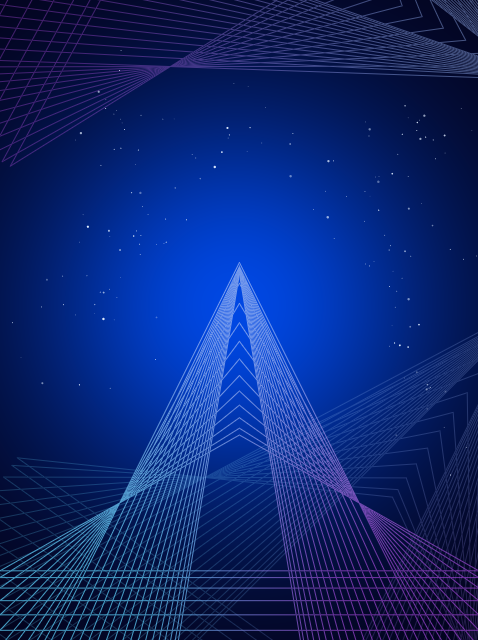
A WebGL 2 fragment shader for this background:

```glsl
#version 300 es
precision highp float;

uniform vec2 u_resolution;
out vec4 fragColor;

#define GLOW_CENTER vec2(0.368, 0.522)
#define GLOW_RADIUS 0.325
#define GLOW_BLUE vec3(0.0, 0.28, 0.89)
#define NIGHT vec3(0.012, 0.008, 0.10)
#define CYAN vec3(0.34, 0.77, 0.93)
#define VIOLET vec3(0.56, 0.24, 0.76)
#define PALE vec3(0.58, 0.69, 0.94)
#define LINE_WIDTH 0.0014
#define TRIANGLES 12
#define LEGS 17
#define STARS_PER_CLUSTER 20

const float HALF_BASE = 0.3737;
const float TOP_APEX = 0.3756;
const float LOW_APEX = 0.1061;

float hash(float n) {
    return fract(sin(n * 12.9898) * 43758.5453);
}

float segmentDistance(vec2 p, vec2 a, vec2 b) {
    vec2 pa = p - a, ba = b - a;
    return length(pa - ba * clamp(dot(pa, ba) / dot(ba, ba), 0.0, 1.0));
}

// Antialiased line that keeps its visual weight when thinner than a pixel
float stroke(float d, float pixel) {
    float halfWidth = 0.5 * max(LINE_WIDTH, pixel);
    float weight = min(1.0, LINE_WIDTH / pixel + 0.15);
    return weight * clamp((halfWidth - d) / pixel + 0.5, 0.0, 1.0);
}

// Nested triangles whose sides cross at half height, plus fans from the top apex
float spireDistance(vec2 q) {
    vec2 m = vec2(abs(q.x), q.y);
    float d = 1e3;
    for (int i = 0; i < TRIANGLES; i++) {
        float t = float(i) / float(TRIANGLES - 1);
        float apex = mix(LOW_APEX, TOP_APEX, pow(1.0 - t, 1.35));
        vec2 foot = vec2(HALF_BASE, -apex);
        d = min(d, segmentDistance(m, vec2(0.0, apex), foot));
        d = min(d, segmentDistance(m, vec2(0.0, -apex), foot));
    }
    for (int i = 0; i < LEGS; i++) {
        float t = float(i) / float(LEGS - 1);
        float reach = mix(0.122, 0.355, pow(t, 1.3));
        d = min(d, segmentDistance(m, vec2(-0.003, TOP_APEX), vec2(reach, -TOP_APEX)));
    }
    return d;
}

// Draws one spire turned clockwise by angle around its crossing level
vec3 addSpire(vec3 base, vec2 p, vec2 origin, float angle, float scale, float opacity, float pixel) {
    float c = cos(angle), s = sin(angle);
    vec2 v = p - origin;
    vec2 q = vec2(v.x * c - v.y * s, v.x * s + v.y * c) / scale;
    vec3 tint = mix(CYAN, VIOLET, smoothstep(-0.2, 0.2, q.x));
    tint = mix(tint, PALE, smoothstep(-0.15, 0.32, q.y));
    return mix(base, tint, opacity * stroke(spireDistance(q) * scale, pixel));
}

// Stars gathered loosely around a few centres
float starLight(vec2 p, float pixel) {
    vec2 centers[8] = vec2[8](
        vec2(0.18, 0.80), vec2(0.345, 0.775), vec2(0.58, 0.71), vec2(0.135, 0.51),
        vec2(0.675, 0.38), vec2(0.66, 0.80), vec2(0.62, 0.60), vec2(0.23, 0.62));
    float light = 0.0;
    for (int k = 0; k < 8; k++) {
        if (distance(p, centers[k]) > 0.15) continue;
        for (int i = 0; i < STARS_PER_CLUSTER; i++) {
            float id = float(k * STARS_PER_CLUSTER + i) + 1.0;
            float turn = 6.2832 * hash(id);
            float spread = 0.012 + 0.12 * pow(hash(id + 211.3), 1.4);
            vec2 star = centers[k] + spread * vec2(cos(turn), sin(turn));
            float size = mix(0.0005, 0.0019, pow(hash(id + 417.7), 3.0));
            float bright = mix(0.25, 1.0, hash(id + 633.1));
            float d = distance(p, star);
            light = max(light, bright * clamp((size - d) / pixel + 0.5, 0.0, 1.0));
        }
    }
    return light;
}

void main() {
    vec2 p = gl_FragCoord.xy / u_resolution.y;
    p.x *= 0.7461 * u_resolution.y / u_resolution.x;
    float pixel = 1.0 / u_resolution.y;

    // Blue glow on the night
    float r = length(p - GLOW_CENTER) / GLOW_RADIUS;
    vec3 color = mix(NIGHT, GLOW_BLUE, exp(-r * r));

    // Faint tilted spires, then stars, then the main spire
    color = addSpire(color, p, vec2(0.528, 0.105), 0.621, 1.37, 0.24, pixel);
    color = addSpire(color, p, vec2(0.388, 1.121), 2.068, 1.37, 0.46, pixel);
    color = mix(color, vec3(0.88, 0.93, 1.0), starLight(p, pixel));
    color = addSpire(color, p, vec2(HALF_BASE, 0.2142), 0.0, 1.0, 0.8, pixel);

    fragColor = vec4(color, 1.0);
}
```
